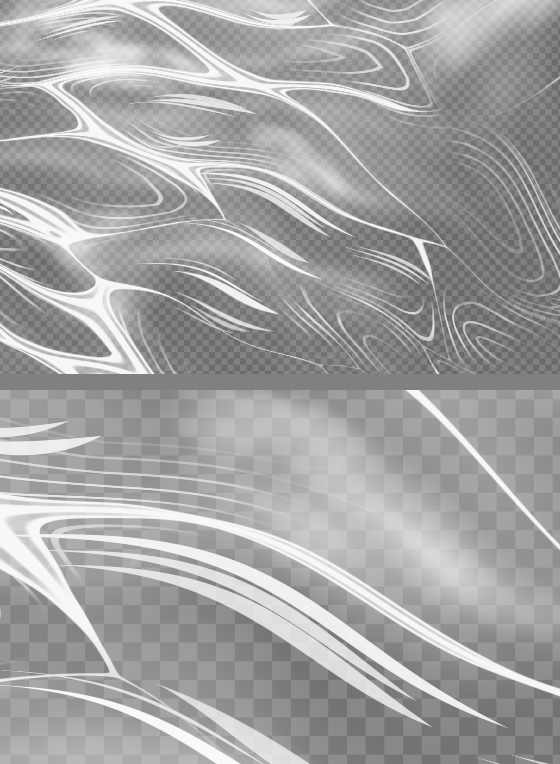
Top, the full canvas; bottom, a detail of the centre.
Give the GLSL for this texture, as a Shadertoy shader.

```glsl
// Glossy clear liquid film over a grey checkerboard: a bent flow field carries
// stretched cellular noise whose rounded walls become bright strands, with
// fine echo lines, tapered glints and a soft cloudy haze between them.

const float CHECKS = 60.0;                 // squares per canvas height
const float CHECK_DARK = 0.41;
const float CHECK_LIGHT = 0.495;
const float WHITE = 0.98;
const vec2  CELL_DENSITY = vec2(1.7, 4.6); // film cells per unit, stretched
const float CELL_SHEAR = 1.3;              // slants the cross walls
const float STRAND_WIDTH = 0.105;
const float ECHO_DENSITY = 13.0;
const float HAZE_BASE = 0.12;
const float HAZE_SLOPE = 0.27;             // brighter towards the upper left
const float HAZE_VARIATION = 0.24;
const vec2  GLINT_DENSITY = vec2(2.4, 8.0);
const float GLINT_SHARE = 0.34;

vec2 hash2(vec2 c) {
    return fract(sin(vec2(dot(c, vec2(127.1, 311.7)),
                          dot(c, vec2(269.5, 183.3)))) * 43758.5);
}

// Layered sines, roughly -1 to 1
float waves(vec2 p) {
    float sum = 0.0, amp = 0.55;
    for (int i = 0; i < 5; i++) {
        sum += amp * sin(p.x + 1.3 * sin(p.y + float(i)));
        p = mat2(0.8, 0.6, -0.6, 0.8) * p * 1.75 + 1.7;
        amp *= 0.52;
    }
    return sum;
}

// Bends the plane: falling streaks below, gently rising ones above
vec2 flow(vec2 p) {
    float tilt = mix(-0.40, 0.16, smoothstep(0.2, 1.1, p.y));
    vec2 q = vec2(p.x, p.y - tilt * (p.x - 0.75));
    q.y += 0.050 * sin(4.6 * p.x + 3.0 * p.y + 0.6);
    q.y += 0.018 * sin(10.0 * p.x - 8.0 * p.y + 2.0);
    q.x += 0.090 * sin(6.0 * p.y + 2.0 * p.x);
    return q;
}

// x: distance to the rounded cell wall, y: random tone of the cell
vec2 filmCells(vec2 g) {
    vec2 base = floor(g);
    vec3 near = vec3(9.0);
    float tone = 0.0;
    for (int j = -2; j <= 2; j++)
    for (int i = -2; i <= 2; i++) {
        vec2 cell = base + vec2(i, j);
        vec2 h = hash2(cell + 3.0);
        float d = length(cell + 0.1 + 0.8 * h - g);
        if (d < near.x) { near = vec3(d, near.xy); tone = h.x; }
        else if (d < near.y) near = vec3(near.x, d, near.y);
        else near.z = min(near.z, d);
    }
    vec2 gap = near.yz - near.x;
    return vec2(gap.x * gap.y / (gap.x + gap.y + 1e-4), tone);
}

// Loose bundles of bent, tapered slivers lying along the flow
float glints(vec2 g, float pixel) {
    float cover = 0.0;
    for (int j = -1; j <= 1; j++)
    for (int i = -1; i <= 1; i++) {
        vec2 cell = floor(g) + vec2(i, j);
        vec2 h = hash2(cell + 41.0), k = hash2(cell + 87.0);
        if (h.x > GLINT_SHARE) continue;
        vec2 r = g - cell - k;
        for (int s = 0; s < 3; s++) {
            vec2 v = hash2(cell + 13.0 * float(s) + 5.0);
            float x = (r.x - 0.3 * (v.x - 0.5)) / (0.12 + 0.6 * h.y * v.y);
            float y = r.y - 0.13 * float(s) - (k.x - 0.5) * 0.4 * x * x;
            float thick = 0.012 + 0.075 * v.x * v.x;
            float d = abs(y) - thick * (1.0 - x * x) * (1.0 + 0.6 * x);
            float inside = step(abs(x), 1.0);
            cover = max(cover, inside * smoothstep(pixel, -pixel, d) * (0.55 + 0.45 * v.y));
        }
    }
    return cover;
}

float checkerboard(vec2 p) {
    vec2 wave = abs(fract(p * CHECKS * 0.5) - 0.5) - 0.25;
    vec2 side = clamp(wave * iResolution.y * 4.0 / CHECKS, -1.0, 1.0);
    return mix(CHECK_DARK, CHECK_LIGHT, 0.5 + 0.5 * side.x * side.y);
}

void mainImage(out vec4 fragColor, in vec2 fragCoord) {
    vec2 p = fragCoord / iResolution.y;
    vec2 q = flow(p);
    float upperLeft = dot(p - vec2(0.75, 0.5), vec2(-0.6, 0.8));

    // Bright walls of varying width, split by grey grooves where wide
    vec2 slanted = q + vec2(CELL_SHEAR * q.y, 0.0);
    vec2 film = filmCells(slanted * CELL_DENSITY + vec2(0.3, 0.7));
    float wall = film.x;
    float aa = max(fwidth(wall) * 0.8, 1e-4);
    float presence = waves(q * vec2(3.5, 5.5) + 7.0) + 0.3 * upperLeft;
    float width = 0.006 + STRAND_WIDTH * smoothstep(-0.4, 0.9, presence);
    float strand = smoothstep(aa, -aa, wall - width) * smoothstep(-0.9, -0.1, presence);
    float groove = smoothstep(0.25, 0.08, abs(wall / width - 0.55));
    strand *= 0.97 - 0.6 * groove * smoothstep(0.03, 0.07, width);

    // Fine, broken echo lines beside the walls
    float echoPhase = wall * ECHO_DENSITY + 0.8 * waves(q * vec2(3.0, 6.0) + 2.0);
    float echoDist = abs(fract(echoPhase) - 0.5);
    float echoAA = clamp(fwidth(wall) * ECHO_DENSITY, 0.02, 0.4);
    float echo = smoothstep(0.04 + echoAA, 0.04, echoDist);
    echo *= smoothstep(0.0, 0.8, waves(q * vec2(6.0, 9.0) + 19.0));
    echo *= 0.8 * smoothstep(0.5, 0.1, wall);

    // Translucent film: haze, satin folds, milky clouds, glow along the walls
    float haze = HAZE_BASE + HAZE_SLOPE * upperLeft
               + HAZE_VARIATION * waves(q * vec2(4.0, 7.0) + 11.0);
    haze = clamp(haze, 0.01, 0.7) * (0.75 + 0.5 * film.y);
    float satin = pow(0.5 + 0.5 * sin(30.0 * q.y + 3.0 * waves(q * 3.0)), 3.0);
    float cloud = smoothstep(0.35, 1.3, waves(q * vec2(5.0, 9.0) + 31.0) + 0.5 * upperLeft);
    float glow = 0.24 * exp(-8.0 * wall) * smoothstep(-0.4, 0.7, presence);
    float veil = clamp(haze * (0.85 + 0.6 * satin) + glow + 0.6 * cloud, 0.0, 0.92);

    float glint = glints(q * GLINT_DENSITY, 0.8 * GLINT_DENSITY.y / iResolution.y);
    float shine = max(max(strand, echo), glint);
    float opacity = 1.0 - (1.0 - veil) * (1.0 - shine);
    fragColor = vec4(vec3(mix(checkerboard(p), WHITE, opacity)), 1.0);
}
```
